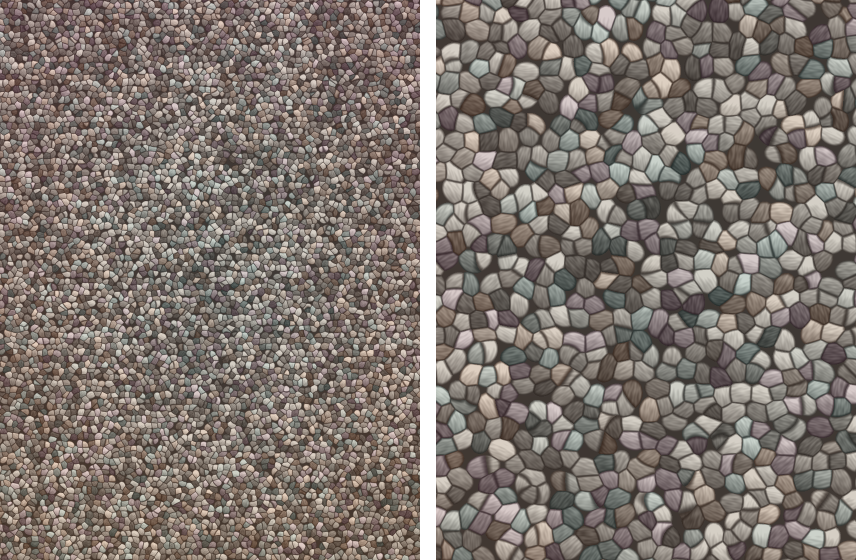
Left: the whole. Right: its middle third, enlarged.
A WebGL 2 fragment shader for this texture:

```glsl
#version 300 es
precision highp float;
// Loop-pile carpet: small domed yarn tufts in mixed grey-brown, with a faint seam.

uniform vec2 u_resolution;
out vec4 fragColor;

const float TUFTS_ACROSS = 70.0;
const int SAMPLES = 2;
const vec3 DARK_YARN = vec3(0.18, 0.135, 0.115);
const vec3 LIGHT_YARN = vec3(0.79, 0.75, 0.71);

// Integer hash: three random values per lattice cell
vec3 hash3(vec2 cell, uint seed) {
    uvec3 v = uvec3(uvec2(ivec2(cell)), seed) * 1664525u + 1013904223u;
    v.x += v.y * v.z; v.y += v.z * v.x; v.z += v.x * v.y;
    v ^= v >> 16u;
    v.x += v.y * v.z; v.y += v.z * v.x; v.z += v.x * v.y;
    return vec3(v >> 8u) / 16777216.0;
}

float cornerSlope(vec2 cell, vec2 offset) {
    float angle = 6.2832 * hash3(cell, 7u).x;
    return dot(vec2(cos(angle), sin(angle)), offset);
}

// Gradient noise, roughly -0.7 to 0.7
float gradientNoise(vec2 p) {
    vec2 i = floor(p), f = p - i;
    vec2 w = f * f * f * (f * (f * 6.0 - 15.0) + 10.0);
    vec2 e = vec2(1.0, 0.0);
    float low = mix(cornerSlope(i, f), cornerSlope(i + e, f - e), w.x);
    float high = mix(cornerSlope(i + e.yx, f - e.yx), cornerSlope(i + 1.0, f - 1.0), w.x);
    return mix(low, high, w.y);
}

vec2 rotate(vec2 p, float angle) {
    float c = cos(angle), s = sin(angle);
    return vec2(c * p.x + s * p.y, c * p.y - s * p.x);
}

// Yarn dye: mostly neutral, some cool green-grey, some pinkish tan, some plum
vec3 yarnTint(float pick) {
    vec3 cool = vec3(-0.045, 0.012, 0.022);
    vec3 tan_ = vec3(0.035, 0.0, -0.02);
    vec3 plum = vec3(0.008, -0.018, 0.016);
    return cool * smoothstep(0.3, 0.0, pick)
         + tan_ * smoothstep(0.55, 0.8, pick) * step(pick, 0.85)
         + plum * step(0.85, pick);
}

// Colour of the pile at p, measured in tufts
vec3 pile(vec2 p, float lift) {
    float top = 0.0, below = 0.0;
    vec2 topOffset = vec2(0.0), topAxes = vec2(0.0);
    vec3 topDye = vec3(0.3);
    for (int j = -1; j <= 1; j++) {
        float row = floor(p.y) + float(j);
        float stagger = 0.5 * mod(row, 2.0);
        for (int i = -1; i <= 1; i++) {
            vec2 cell = vec2(floor(p.x - stagger) + float(i), row);
            vec3 place = hash3(cell, 1u);
            vec3 dye = hash3(cell, 2u);
            vec2 centre = cell + vec2(stagger, 0.0) + 0.5 + 0.75 * (place.xy - 0.5);
            vec2 offset = p - centre;
            vec2 axes = rotate(offset, 3.1416 * place.z) / vec2(0.74, 0.56);
            float height = 1.0 - dot(axes, axes) + 0.35 * dye.z;
            if (height > top) {
                below = top;
                top = height;
                topOffset = offset;
                topAxes = axes;
                topDye = dye;
            } else {
                below = max(below, height);
            }
        }
    }
    // Dark creases between tufts, lit upper sides, fine strands along each loop
    float crease = smoothstep(0.0, 0.5, top - below);
    float light = 0.9 + 0.42 * dot(topOffset, vec2(0.25, 0.95));
    float strands = gradientNoise(topAxes * vec2(1.5, 4.5) + 40.0 + 90.0 * topDye.xy);
    float tone = mix(0.3, 1.08, topDye.x) + 0.22 * strands;
    tone = tone * mix(0.26, 1.0, crease) * light * lift;
    return mix(DARK_YARN, LIGHT_YARN, clamp(tone, 0.0, 1.1)) + yarnTint(topDye.y);
}

// Broad brightness: soft wear patches, falloff to the borders, a thin seam
float broadLight(vec2 uv, vec2 frame) {
    float patches = 0.13 * gradientNoise(uv * 5.0 + 11.0) + 0.1 * gradientNoise(uv * 17.0 + 31.0);
    vec2 fromCentre = (frame - vec2(0.47, 0.48)) * vec2(1.0, 0.9);
    float falloff = 0.34 * dot(fromCentre, fromCentre);
    float seamX = 0.737 + 0.005 * gradientNoise(vec2(3.0, uv.y * 6.0 + 5.0));
    float seam = smoothstep(0.007, 0.001, abs(uv.x - seamX)) * smoothstep(1.0, 0.65, frame.y);
    return 1.09 + patches - falloff - 0.2 * seam;
}

// Cool middle, plum top corners, warm lower edge
vec3 broadTint(vec2 frame) {
    float middle = smoothstep(0.6, 0.0, length(frame - vec2(0.55, 0.53)));
    vec3 border = mix(vec3(0.018, 0.004, -0.016), vec3(0.012, -0.008, 0.008), frame.y);
    return mix(border, vec3(-0.022, 0.002, 0.008), middle);
}

void main() {
    vec2 frame = gl_FragCoord.xy / u_resolution;
    vec2 uv = gl_FragCoord.xy / u_resolution.x;
    float lift = broadLight(uv, frame);
    vec3 colour = vec3(0.0);
    for (int k = 0; k < SAMPLES * SAMPLES; k++) {
        vec2 shift = (vec2(k % SAMPLES, k / SAMPLES) + 0.5) / float(SAMPLES) - 0.5;
        colour += pile((uv + shift / u_resolution.x) * TUFTS_ACROSS + 8.0, lift);
    }
    colour /= float(SAMPLES * SAMPLES);
    fragColor = vec4(clamp(colour + broadTint(frame), 0.0, 1.0), 1.0);
}
```
